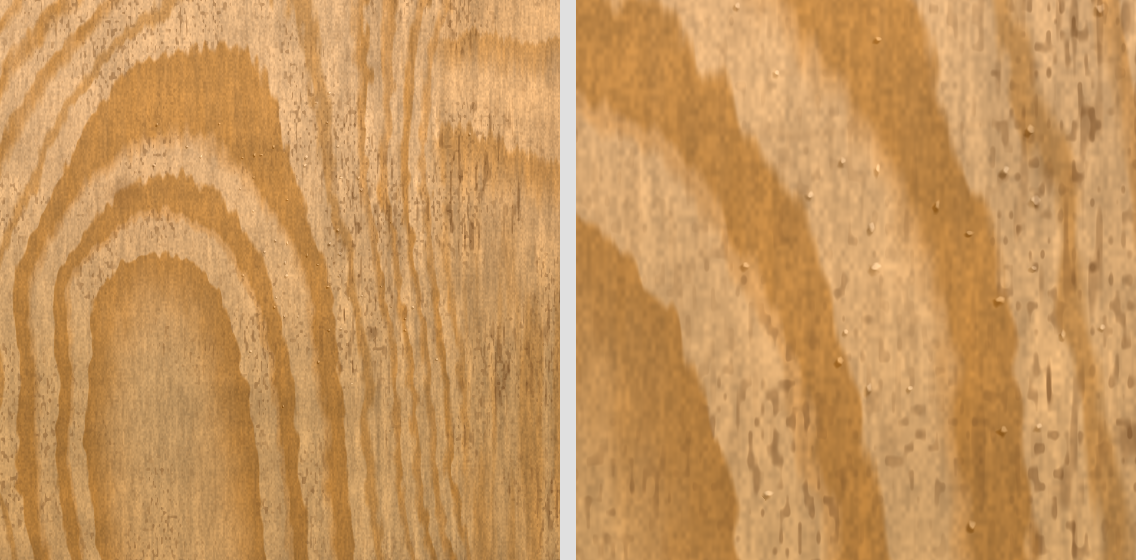
Left: the whole. Right: its middle third, enlarged.
Write a WebGL 1 fragment shader that draws this texture.

```glsl
precision highp float;
// Plain-sawn pine board: nested cathedral arches, streaked fibres, pores and splinters.
uniform vec2 u_resolution;

const vec3 PALE = vec3(0.885, 0.70, 0.50);
const vec3 ORANGE = vec3(0.85, 0.62, 0.375);
const vec3 LATEWOOD = vec3(0.755, 0.53, 0.275);
const vec3 LOWER_TINT = vec3(0.865, 0.85, 0.77);
const vec3 PORE = vec3(0.46, 0.30, 0.15);

float hash(vec2 p) {
  vec3 q = fract(p.xyx * 0.1031);
  q += dot(q, q.yzx + 33.33);
  return fract((q.x + q.y) * q.z);
}

float noise(vec2 p) {
  vec2 i = floor(p), f = fract(p);
  f = f * f * (3.0 - 2.0 * f);
  float low = mix(hash(i), hash(i + vec2(1.0, 0.0)), f.x);
  float high = mix(hash(i + vec2(0.0, 1.0)), hash(i + vec2(1.0)), f.x);
  return mix(low, high, f.y);
}

float fbm(vec2 p) {
  float sum = 0.0, gain = 0.5;
  for (int i = 0; i < 4; i++) {
    sum += gain * noise(p);
    p = p * 2.03 + 17.0;
    gain *= 0.5;
  }
  return sum / 0.9375;
}

// Soft interval: 1 between inner and outer, feathered on each side.
float band(float v, float inner, float outer, float softIn, float softOut) {
  return smoothstep(inner - softIn, inner + softIn, v)
       * (1.0 - smoothstep(outer - softOut, outer + softOut, v));
}

float archAxis(float y) {
  float d = y - 0.5, up = max(d, 0.0);
  return 0.285 + 0.16 * d * d + 0.35 * up * up;
}

// Growth distance: parallel sides at the bottom closing into arches above.
float growth(vec2 p) {
  float d = p.y - 0.31;
  float rise = 0.5 * (d + sqrt(d * d + 0.004));
  float across = p.x - archAxis(p.y);
  across *= 1.0 + 0.2 * smoothstep(0.1, 0.25, -across);
  return length(vec2(across, 0.7 * rise - 0.3 * rise * rise));
}

// Latewood amount (x) and its wider orange halo (y) for the arches.
vec2 archRings(float u, float crown, float side, float wear) {
  float innerEdge = mix(0.284, 0.262, crown);
  float core = band(u, 0.116, 0.152, 0.034, 0.002);
  core = max(core, band(u, 0.197, 0.226, 0.003, 0.003));
  core = max(core, band(u, innerEdge, 0.317, 0.006, 0.0025));
  core = max(core, 0.75 * band(u, 0.354, 0.37, 0.004, 0.005));
  float halo = band(u, 0.085, 0.152, 0.06, 0.003);
  halo = max(halo, band(u, 0.189, 0.226, 0.004, 0.004));
  halo = max(halo, band(u, innerEdge - 0.01, 0.318, 0.008, 0.003));
  float phase = fract((u - 0.39) / mix(0.06, 0.033, side));
  float thin = band(phase, 0.5, 0.86, 0.18, 0.08) * smoothstep(0.385, 0.4, u);
  return vec2(max(core, thin * mix(0.3, 0.95, wear)), max(halo, thin));
}

// Broad, flat figure of the right-hand edge.
float flatRings(float y) {
  float upper = band(y, 0.895, 0.945, 0.05, 0.008);
  float lower = band(y, 0.67, 0.745, 0.07, 0.012);
  return max(0.65 * upper, 0.75 * lower);
}

// Lifted splinter of random size: a highlight with a shadow beside it.
float splinter(vec2 p, float grid, float chance) {
  vec2 id = floor(p * grid);
  vec2 spot = 0.3 + 0.4 * vec2(hash(id + 3.0), hash(id + 9.0));
  vec2 d = (fract(p * grid) - spot) / (0.6 + 0.8 * vec2(hash(id + 13.0), hash(id + 17.0)));
  d += 0.07 * (vec2(noise(p * 420.0), noise(p * 420.0 + 60.0)) - 0.5);
  float light = 1.0 - smoothstep(0.04, 0.13, length(d));
  float shade = 1.0 - smoothstep(0.05, 0.17, length(d + vec2(0.08, 0.1)));
  return step(hash(id + 21.0), chance) * (light - 0.9 * shade * (1.0 - light));
}

void main() {
  vec2 p = gl_FragCoord.xy / u_resolution;
  float broad = fbm(p * vec2(4.0, 3.0) + 8.0);
  float streak = fbm(p * vec2(48.0, 3.5));
  float fineStreak = fbm(p * vec2(105.0, 9.0) + 40.0);
  float fibre = noise(p * vec2(250.0, 40.0));
  float grit = noise(p * vec2(390.0, 250.0));

  // Rings with a slow wander and fibre-torn edges
  vec2 warp = vec2(fbm(p * 6.0 + 3.0), fbm(p * 8.0 + 31.0)) - 0.5;
  vec2 q = p + warp * vec2(0.05, 0.06);
  float tear = 0.009 * (noise(p * vec2(120.0, 38.0)) - 0.5) + 0.009 * (fineStreak - 0.5);
  float side = step(archAxis(q.y), q.x);
  float wear = smoothstep(0.3, 0.65, streak);
  vec2 rings = archRings(growth(q) + tear, smoothstep(0.5, 0.75, p.y), side, wear);
  float edge = 0.785 + 0.05 * (1.0 - smoothstep(0.35, 0.6, p.y));
  float right = smoothstep(edge - 0.02, edge + 0.03, q.x);
  float flatY = q.y + 0.08 * (broad - 0.5) + 0.06 * (fineStreak - 0.5);
  float stain = 0.45 * wear * (1.0 - smoothstep(0.4, 0.75, p.y));
  rings = mix(rings, vec2(max(flatRings(flatY), stain + 0.12)), right);

  // Wood colour, growing deeper and more olive towards the bottom
  vec3 color = mix(PALE, ORANGE, clamp(0.7 * rings.y + 0.5 * (broad - 0.42), 0.0, 1.0));
  color = mix(color, LATEWOOD, rings.x * (0.82 + 0.3 * (fineStreak - 0.2)));
  float depth = 1.0 - smoothstep(0.15, 0.85, p.y + 0.25 * (broad - 0.5));
  color *= mix(vec3(1.0), LOWER_TINT, depth);

  // Fibres, fine grit and cloudy cross-grain patches
  float rough = smoothstep(0.5, 0.7, p.x);
  color *= 1.0 + 0.1 * (streak - 0.5) + (0.12 + 0.2 * rough) * (fineStreak - 0.5);
  color *= 1.0 + 0.1 * (fibre - 0.5) + 0.13 * (grit - 0.5);
  color *= 1.0 + 0.17 * (fbm(p * vec2(6.0, 18.0)) - 0.5);

  // Pores, a smudge, a hairline crack and a faint cross mark
  float patches = smoothstep(0.42, 0.65, fbm(p * vec2(11.0, 8.0) + 50.0));
  float specks = smoothstep(0.62, 0.9, noise(p * vec2(270.0, 130.0) + 7.0));
  float dashes = smoothstep(0.66, 0.88, noise(p * vec2(200.0, 32.0) + 90.0));
  float dark = (0.1 + 0.3 * patches) * specks * (1.0 - 0.5 * rings.x);
  dark += (0.08 + 0.35 * rough * patches) * dashes;
  dark += 0.25 * (1.0 - smoothstep(0.2, 1.0, length((q - vec2(0.22, 0.665)) / vec2(0.035, 0.04))));
  dark += 0.5 * (1.0 - smoothstep(0.4, 1.0, length((p - vec2(0.926, 0.645)) / vec2(0.003, 0.05))));
  dark += 0.1 * band(q.y, 0.588, 0.592, 0.004, 0.004) * band(p.x, 0.38, 0.62, 0.08, 0.08);
  color = mix(color, PORE, clamp(dark, 0.0, 0.7));

  // Splinters gather along the steep flank right of the arches
  float flank = band(p.x + 0.35 * p.y, 0.6, 0.88, 0.1, 0.06) * band(p.y, 0.35, 0.8, 0.1, 0.05);
  color += 0.14 * splinter(p, 52.0, 0.13 * flank);

  gl_FragColor = vec4(clamp(color, 0.0, 1.0), 1.0);
}
```
